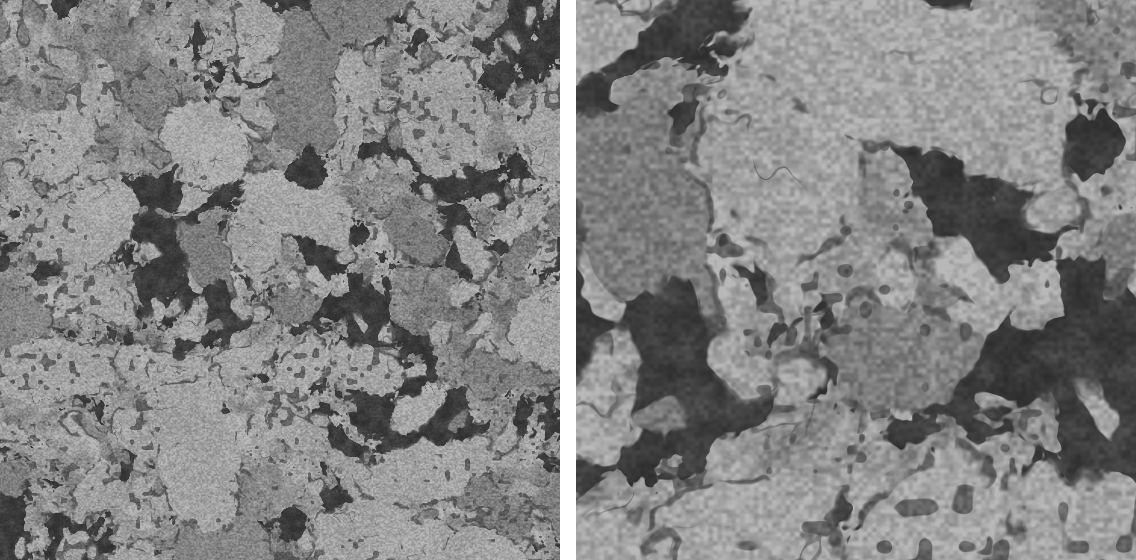
Left, the full canvas; right, a detail of the centre.
A Shadertoy shader for this texture:

```glsl
// Grey micrograph of a porous rock: flat light and mid grains in a speckled matrix.
// Fractal noise opens ragged dark pores; three sizes of warped superellipse grains
// are painted over them, then fine scan noise covers everything.

float hash(vec2 p) {
    vec3 q = fract(p.xyx * 0.1031);
    q += dot(q, q.yzx + 33.33);
    return fract((q.x + q.y) * q.z);
}

float noise(vec2 p) {
    vec2 cell = floor(p), f = fract(p);
    f = f * f * (3.0 - 2.0 * f);
    return mix(mix(hash(cell), hash(cell + vec2(1, 0)), f.x),
               mix(hash(cell + vec2(0, 1)), hash(cell + vec2(1, 1)), f.x), f.y);
}

mat2 rotation(float angle) {
    float c = cos(angle), s = sin(angle);
    return mat2(c, s, -s, c);
}

float fbm(vec2 p) {
    float sum = 0.0, total = 0.0, weight = 1.0;
    for (int i = 0; i < 5; i++) {
        sum += weight * noise(p);
        total += weight;
        weight *= 0.62;
        p = rotation(0.65) * p * 2.03 + 17.3;
    }
    return sum / total;
}

// Scatter grains on a jittered grid; roughness nibbles at their outlines
void paintGrains(inout float tone, vec2 p, float cells, float chance, float roughness) {
    vec2 q = p * cells, home = floor(q);
    for (int y = -1; y <= 1; y++)
    for (int x = -1; x <= 1; x++) {
        vec2 cell = home + vec2(x, y), key = cell + cells * 7.0;
        if (hash(key + 3.7) > chance) continue;
        vec2 jitter = vec2(hash(key + 11.1), hash(key + 23.9));
        vec2 radii = mix(vec2(0.40, 0.22), vec2(0.62, 0.42), jitter.yx);
        vec2 local = rotation(6.283 * hash(key + 41.3)) * (q - cell - 0.2 - 0.6 * jitter);
        vec2 powered = pow(abs(local / radii) + 1e-4, vec2(2.6));
        float edge = (pow(powered.x + powered.y, 1.0 / 2.6) - 1.0) * radii.y / cells;
        edge += roughness;

        // Broken dark rim, then the flat body
        float rim = smoothstep(0.004, 0.001, abs(edge)) * smoothstep(0.5, 0.65, noise(p * 70.0 + key));
        float shade = hash(key + 57.7);
        float body = shade < 0.33 ? 0.48 + 0.1 * shade : 0.61 + 0.04 * shade;
        body += 0.05 * (noise(p * 16.0) - 0.5);
        tone = mix(tone, body, smoothstep(0.0012, -0.0012, edge));
        tone = mix(tone, 0.29, 0.75 * rim);
    }
}

void mainImage(out vec4 fragColor, in vec2 fragCoord) {
    vec2 uv = fragCoord / iResolution.y;

    // Warp at three scales for irregular outlines
    vec2 p = uv + 3.0;
    p += 0.045 * (vec2(noise(uv * 7.0), noise(uv * 7.0 + 31.0)) - 0.5);
    p += 0.016 * (vec2(noise(uv * 28.0 + 5.0), noise(uv * 28.0 + 47.0)) - 0.5);
    p += 0.006 * (vec2(noise(uv * 110.0 + 9.0), noise(uv * 110.0 + 71.0)) - 0.5);

    // Porosity is clustered, densest left of the centre
    float ragged = fbm(p * 15.0);
    vec2 toCluster = (uv - vec2(0.38, 0.56)) / vec2(0.24, 0.3);
    float cluster = 0.6 * (fbm(uv * 3.5 + 8.0) - 0.5) + 0.09 * exp(-dot(toCluster, toCluster));
    float porosity = ragged + cluster;

    // Matrix of debris with dusty patches and dark specks
    float debris = fbm(p * 42.0 + 13.0);
    float patches = fbm(uv * 9.0 + 60.0);
    float tone = 0.58 + 0.32 * (debris - 0.5) + 0.35 * (patches - 0.5);
    float speck = noise(uv * 145.0) + 1.1 * (porosity - 0.5);
    tone = mix(tone, 0.31, 0.8 * smoothstep(0.76, 0.88, speck));

    // Open pores
    float poreTone = 0.19 + 0.09 * noise(uv * 90.0 + 4.0);
    float pore = smoothstep(0.585, 0.61, porosity);
    tone = mix(tone, poreTone, pore);

    // Grains, small to large
    float roughness = 0.05 * (ragged - 0.5);
    paintGrains(tone, p, 25.0, 0.33, 0.4 * roughness);
    paintGrains(tone, p, 10.0, 0.36, 0.7 * roughness);
    paintGrains(tone, p, 4.6, 0.52, roughness);

    // Sparse pits and hairline cracks across the grains
    float pit = smoothstep(0.76, 0.80, noise(uv * 85.0 + 19.0) * 0.6 + 0.4 * noise(uv * 12.0 + 2.0));
    float crack = smoothstep(0.012, 0.003, abs(fbm(p * 8.0 + 90.0) - 0.5));
    crack *= smoothstep(0.52, 0.7, noise(uv * 38.0 + 6.0));
    tone = mix(tone, min(tone, 0.32), max(0.8 * pit, 0.55 * crack));

    // Fine scan grain with a faint woven grid
    float scan = noise(uv * 370.0) - 0.5 + 0.5 * (noise(uv * vec2(150.0, 400.0) + 33.0) - 0.5);
    float weave = sin(uv.x * 800.0) * sin(uv.y * 800.0);
    tone += (0.17 * scan + 0.012 * weave) * smoothstep(0.05, 0.5, tone);

    fragColor = vec4(vec3(clamp(tone, 0.15, 0.72)), 1.0);
}
```
